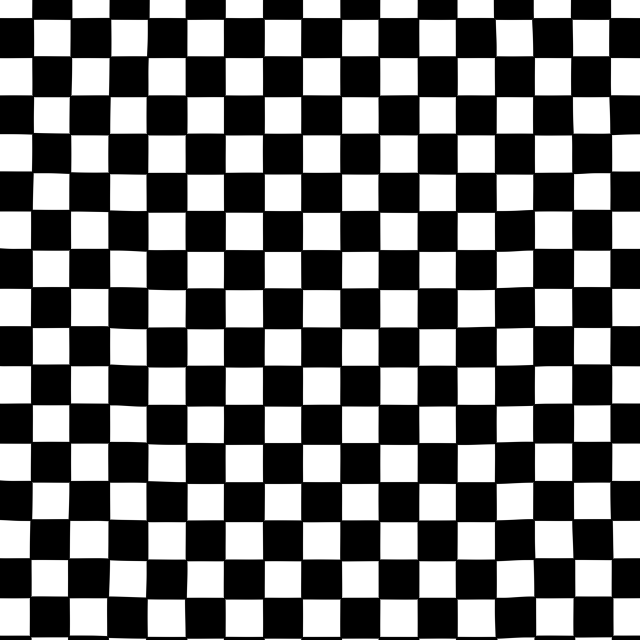
This pattern is drawn by a three.js fragment shader. Its source:

```glsl
varying vec2 vUv;

const vec3 INK = vec3(0.0);
const vec3 PAPER = vec3(1.0);
const vec2 CENTER = vec2(0.5026, 0.4825);  // middle of a light square, y down
const vec2 PITCH = vec2(0.0604, 0.06043);  // size of one square
const float HALF_LARGE = 0.482;            // light half-size, in squares
const float HALF_SMALL = 0.471;            // same, on alternate rows
const float SOFTNESS = 0.0011;             // half-width of the blurred edge
const float SPREAD = 0.0075;               // columns fan out downwards
const float BOW = 0.0112;                  // rows bend up towards the sides
const float STEP = 0.00195;                // height of the nicks along edges
const float WEAR = 0.0006;                 // irregular placing of the nicks
const float WOBBLE = 0.0004;               // slight unevenness of all edges

vec2 hashGradient(vec2 cell) {
  float h = fract(sin(dot(cell, vec2(127.1, 311.7))) * 4375.85);
  float angle = 6.28318 * h;
  return vec2(cos(angle), sin(angle));
}

float gradientNoise(vec2 p) {
  vec2 i = floor(p);
  vec2 f = p - i;
  vec2 u = f * f * f * (f * (f * 6.0 - 15.0) + 10.0);
  vec2 e = vec2(1.0, 0.0);
  float a = dot(hashGradient(i), f);
  float b = dot(hashGradient(i + e.xy), f - e.xy);
  float c = dot(hashGradient(i + e.yx), f - e.yx);
  float d = dot(hashGradient(i + e.xx), f - e.xx);
  return mix(mix(a, b, u.x), mix(c, d, u.x), u.y);
}

vec2 noisePair(vec2 p) {
  return vec2(gradientNoise(p), gradientNoise(p + 37.3));
}

// Rounds an offset to soft stairs, so bent edges break into short nicks
vec2 stairs(vec2 offset) {
  vec2 s = offset / STEP;
  vec2 i = floor(s);
  return (i + smoothstep(0.38, 0.62, s - i)) * STEP;
}

// Fans the columns and bows the rows
vec2 distortion(vec2 p) {
  vec2 fromCenter = p - CENTER;
  float fan = -fromCenter.x * SPREAD * (p.y - 0.5);
  float bow = BOW * fromCenter.x * fromCenter.x * smoothstep(0.08, 0.4, p.y);
  vec2 bent = vec2(fan, bow) + WEAR * noisePair(p * 7.0);
  return stairs(bent) + WOBBLE * noisePair(p * 19.0 + 5.0);
}

void main() {
  vec2 p = vec2(vUv.x, 1.0 - vUv.y);
  vec2 grid = (p + distortion(p) - CENTER) / PITCH;

  // Square index and position inside it
  vec2 id = floor(grid + 0.5);
  vec2 local = grid - id;
  float isLight = 1.0 - mod(id.x + id.y, 2.0);
  float halfSize = mix(HALF_LARGE, HALF_SMALL, mod(id.y, 2.0));

  // Light squares sit slightly inside their cells
  vec2 edge = (abs(local) - halfSize) * PITCH;
  float dist = max(edge.x, edge.y);
  float light = isLight * (1.0 - smoothstep(-SOFTNESS, SOFTNESS, dist));

  gl_FragColor = vec4(mix(INK, PAPER, light), 1.0);
}
```
